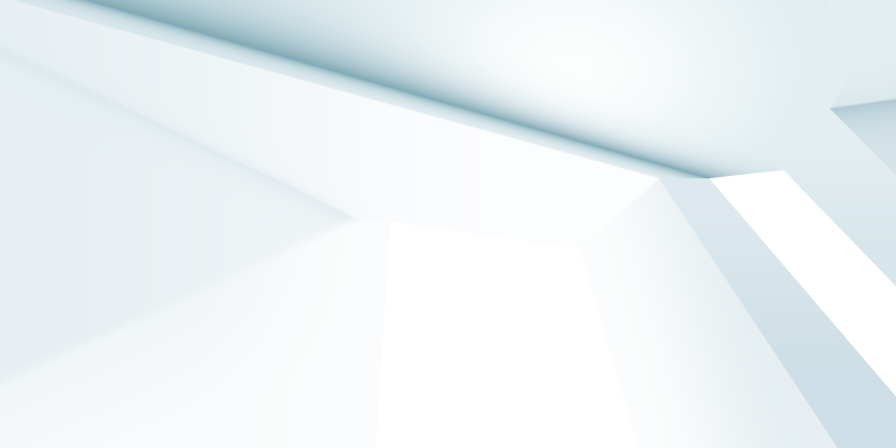
This background is drawn by a Shadertoy shader. Its source:

```glsl
// A pale architectural interior: a slanted beam, bright openings and tinted walls.
// Flat faces are intersections of half-planes, painted from back to front;
// exponential falloffs give the soft contact shadows where faces meet.

const vec3 WHITE = vec3(1.0);
const vec3 PALE  = vec3(0.975, 0.984, 0.988);
const vec3 MIST  = vec3(0.905, 0.938, 0.950);
const vec3 STEEL = vec3(0.815, 0.877, 0.903);
const vec3 SHADE = vec3(0.440, 0.620, 0.675);

// Signed distance to the line a-b, positive on its left side.
float side(vec2 p, vec2 a, vec2 b) {
    vec2 dir = normalize(b - a);
    return dir.x * (p.y - a.y) - dir.y * (p.x - a.x);
}

// Smooth coverage of the region where d is positive.
float cover(float d, float blur) {
    return smoothstep(-blur, blur, d);
}

// Shadow that fades with distance from a crease.
float crease(float d, float width) {
    return exp(-abs(d) / width);
}

// Soft elliptical light, one at its centre.
float glow(vec2 p, vec2 centre, vec2 radius) {
    vec2 q = (p - centre) / radius;
    return exp(-dot(q, q));
}

void mainImage(out vec4 fragColor, in vec2 fragCoord) {
    // The canvas spans 2 by 1 units.
    vec2 p = fragCoord / iResolution.xy * vec2(2.0, 1.0);
    float edge = 0.8 / iResolution.y;

    // Corners shared by several faces.
    vec2 beamFoot   = vec2(0.794, 0.513);
    vec2 beamEnd    = vec2(1.294, 0.445);
    vec2 beamTip    = vec2(1.471, 0.602);
    vec2 ceilingTip = vec2(1.583, 0.602);
    vec2 stripTop   = vec2(1.750, 0.620);
    vec2 stripRight = vec2(2.000, 0.362);
    vec2 recess     = vec2(1.852, 0.758);

    // Left wall, shaded below the beam.
    float beamLow = side(p, vec2(0.0, 0.891), beamFoot);
    vec3 col = mix(MIST, PALE, 0.55 * smoothstep(0.1, 0.9, p.x));
    col = mix(col, STEEL, 0.45 * crease(beamLow, 0.022));

    // Floor, meeting the wall in a blurred edge.
    float floorEdge = -side(p, vec2(0.0, 0.146), beamFoot);
    vec3 ground = mix(vec3(0.945, 0.963, 0.970), PALE, cover(floorEdge - 0.14, 0.16));
    ground = mix(ground, vec3(0.985, 0.99, 0.992), smoothstep(0.4, 0.85, p.x));
    col = mix(col, ground, cover(floorEdge, 0.018));

    // Front of the beam, brightening to the right.
    float beamFace = min(beamLow, side(p, beamFoot, beamEnd));
    vec3 front = mix(MIST, vec3(0.988, 0.991, 0.995), smoothstep(0.0, 1.15, p.x));
    front = mix(front, STEEL, 0.35 * crease(beamLow, 0.012) * (1.0 - smoothstep(0.65, 0.86, p.x)));
    col = mix(col, front, cover(beamFace, 0.004));

    // Bright opening in the middle.
    float opening = -side(p, vec2(0.872, 0.505), beamEnd);
    opening = min(opening, side(p, vec2(0.839, 0.0), vec2(0.872, 0.505)) * -1.0);
    col = mix(col, WHITE, cover(opening, edge));

    // Pillar, turning from light to tinted.
    float pillarLeft = side(p, beamEnd, vec2(1.424, 0.0));
    float pillar = min(pillarLeft, -side(p, beamEnd, beamTip));
    vec3 pillarTone = mix(vec3(0.985, 0.99, 0.992), vec3(0.90, 0.935, 0.947),
                          smoothstep(0.02, 0.36, pillarLeft));
    col = mix(col, pillarTone, cover(pillar, 0.003));

    // Top of the beam, darkest under the ceiling.
    float ceilingEdge = side(p, vec2(0.195, 1.0), ceilingTip);
    float beamTop = side(p, vec2(0.026, 1.0), beamTip);
    vec3 top = mix(vec3(0.86, 0.915, 0.93), vec3(0.93, 0.957, 0.968), smoothstep(0.2, 1.4, p.x));
    top = mix(top, SHADE, 0.85 * crease(ceilingEdge, 0.013));
    col = mix(col, top, cover(beamTop, edge * 1.5));

    // Tinted side face of the pillar.
    float flank = min(side(p, beamTip, vec2(1.870, 0.0)), -side(p, beamTip, ceilingTip));
    vec3 flankTone = mix(vec3(0.865, 0.912, 0.932), vec3(0.805, 0.870, 0.900),
                         smoothstep(0.6, 0.1, p.y));
    col = mix(col, flankTone, cover(flank, edge));

    // Ceiling with a broad light and a long shadow on the beam.
    float ceilingFace = min(ceilingEdge, side(p, ceilingTip, stripTop));
    vec3 ceilingTone = mix(vec3(0.865, 0.918, 0.932), vec3(0.99, 0.995, 0.995),
                           glow(p, vec2(1.27, 0.84), vec2(0.42, 0.30)));
    float shadowWidth = mix(0.065, 0.022, smoothstep(0.3, 1.5, p.x));
    ceilingTone = mix(ceilingTone, SHADE, 0.85 * crease(ceilingEdge, shadowWidth));
    col = mix(col, ceilingTone, cover(ceilingFace, 0.004));

    // Bright strip on the right.
    float stripEdge = side(p, stripTop, stripRight);
    float strip = min(-stripEdge, side(p, ceilingTip, vec2(2.0, 0.115)));
    strip = min(strip, -side(p, ceilingTip, stripTop));
    col = mix(col, WHITE, cover(strip, edge));

    // Column beside the strip.
    float columnLeft = -side(p, vec2(1.714, 0.667), vec2(1.852, 1.0));
    vec3 columnTone = mix(vec3(0.895, 0.935, 0.947), vec3(0.845, 0.900, 0.920),
                          smoothstep(0.75, 0.4, p.y));
    col = mix(col, columnTone, cover(min(columnLeft, stripEdge), 0.003));

    // Recess with a shadowed lower half.
    float hollow = min(side(p, recess, vec2(2.0, 0.609)), -side(p, recess, vec2(2.0, 1.0)));
    float ledge = side(p, recess, vec2(2.0, 0.779));
    vec3 lower = mix(vec3(0.835, 0.892, 0.912), SHADE, 0.40 * crease(ledge, 0.035));
    vec3 upper = mix(vec3(0.885, 0.930, 0.940), STEEL, 0.5 * crease(ledge, 0.03));
    col = mix(col, mix(lower, upper, cover(ledge, 0.004)), cover(hollow, edge));

    fragColor = vec4(col, 1.0);
}
```
